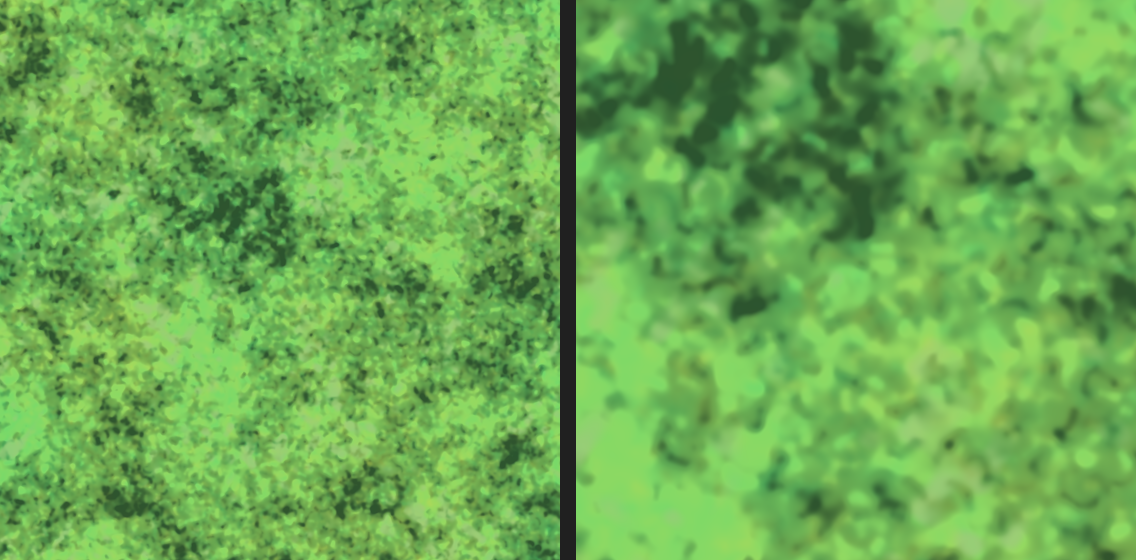
Left: the whole. Right: its middle third, enlarged.
Reproduce this texture procedurally as a three.js fragment shader.

```glsl
// Dense short grass: soft, tangled green blades over broad light and dark patches.
varying vec2 vUv;

float hash(vec2 p) {
  return fract(sin(dot(p, vec2(127.1, 311.7))) * 43758.5453);
}

// Smooth value noise centred on zero
float noise(vec2 p) {
  vec2 i = floor(p);
  vec2 f = fract(p);
  f = f * f * (3.0 - 2.0 * f);
  float low = mix(hash(i), hash(i + vec2(1.0, 0.0)), f.x);
  float high = mix(hash(i + vec2(0.0, 1.0)), hash(i + vec2(1.0, 1.0)), f.x);
  return mix(low, high, f.y) - 0.5;
}

vec2 rotate(vec2 p, float angle) {
  float c = cos(angle);
  float s = sin(angle);
  return vec2(c * p.x - s * p.y, s * p.x + c * p.y);
}

// One curved blade per cell; x is the sum of brightness, y the sum of hue
vec2 blades(vec2 p, float seed) {
  vec2 cell = floor(p);
  vec2 sum = vec2(0.0);
  for (int y = -1; y <= 1; y++) {
    for (int x = -1; x <= 1; x++) {
      vec2 id = cell + vec2(float(x), float(y));
      vec2 key = id + seed;
      vec2 centre = id + vec2(hash(key), hash(key + 17.3));
      vec2 q = rotate(p - centre, 6.2832 * hash(key + 31.7));
      q.y += (hash(key + 47.1) - 0.5) * 1.2 * q.x * q.x;
      float halfLength = mix(0.1, 0.45, hash(key + 59.9));
      q.x = max(abs(q.x) - halfLength, 0.0);
      float mask = exp(-dot(q, q) * 14.0);
      sum += mask * (vec2(hash(key + 73.3), hash(key + 89.2)) - 0.5);
    }
  }
  return sum;
}

void main() {
  // Layers of blades, turned so that their grids do not line up
  vec2 grass = vec2(0.0);
  for (int i = 0; i < 3; i++) {
    float layer = float(i);
    vec2 p = rotate(vUv, 0.4 + 0.9 * layer) * (46.0 + 13.0 * layer);
    grass += blades(p, 13.7 * layer);
  }

  // Fine grain, clumps and broad patches
  vec2 turned = rotate(vUv, 0.6);
  float tone = 0.02 + 0.38 * grass.x + 0.16 * noise(turned * 100.0 + 5.0);
  tone += 0.26 * noise(turned * 38.0 + 25.0) + 0.34 * noise(vUv * 20.0 + 40.0);
  tone += 0.28 * noise(turned * 9.0 + 71.0) + 0.24 * noise(turned * 4.0 + 93.0);

  // Shadow to sunlit green
  vec3 shadow = vec3(0.18, 0.33, 0.18);
  vec3 leaf = vec3(0.405, 0.66, 0.315);
  vec3 sunlit = vec3(0.54, 0.85, 0.39);
  vec3 color = mix(shadow, leaf, smoothstep(-0.44, -0.04, tone));
  color = mix(color, sunlit, smoothstep(-0.08, 0.22, tone));

  // Drift between yellow green and blue green, weaker in shadow
  float hue = 0.36 * grass.y + 0.6 * noise(vUv * 5.0 + 120.0);
  hue += 0.25 * noise(turned * 50.0 + 150.0);
  color += hue * vec3(0.2, 0.0, -0.06) * smoothstep(0.2, 0.7, color.g);

  // Pale dry tips
  float dry = noise(turned * 58.0 + 190.0) + 0.6 * noise(vUv * 14.0 + 210.0);
  vec3 straw = vec3(0.64, 0.77, 0.52);
  color = mix(color, straw, 0.55 * smoothstep(0.08, 0.5, dry) * smoothstep(-0.2, 0.15, tone));

  gl_FragColor = vec4(color, 1.0);
}
```
